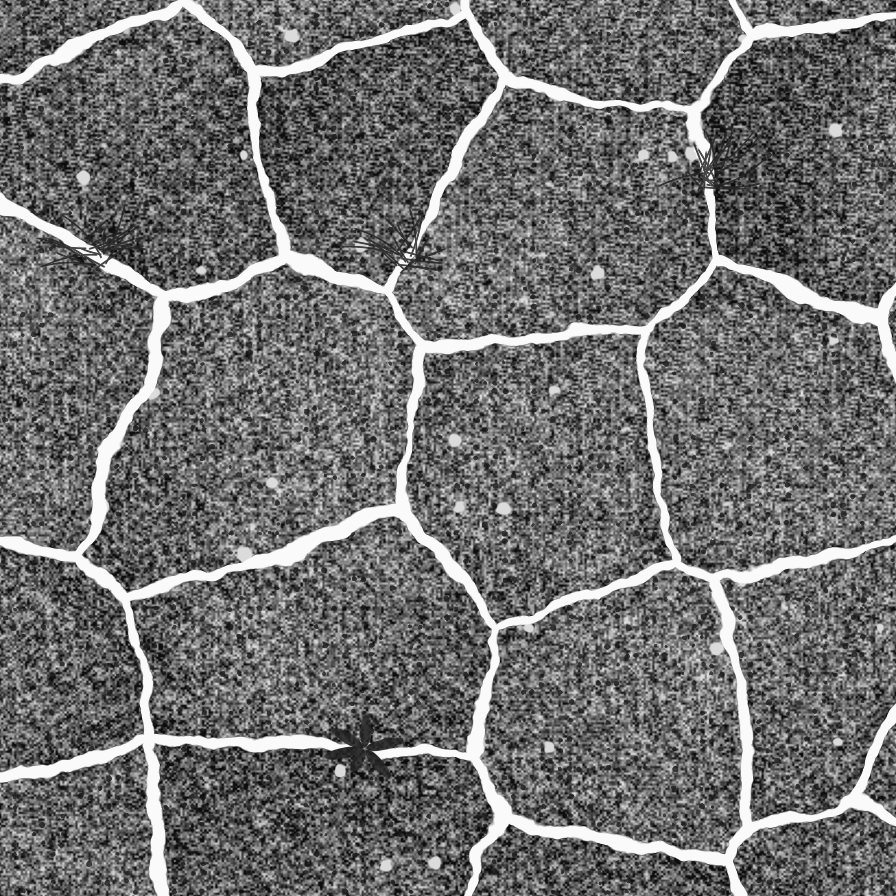
Reproduce this texture procedurally as a three.js fragment shader.

```glsl
varying vec2 vUv;

float hash(vec2 p) {
  return fract(sin(dot(p, vec2(127.1, 311.7))) * 43758.5453);
}

vec2 hash2(vec2 p) {
  return vec2(hash(p), hash(p + 57.3));
}

float noise(vec2 p) {
  vec2 i = floor(p), f = fract(p);
  f = f * f * (3.0 - 2.0 * f);
  return mix(mix(hash(i), hash(i + vec2(1.0, 0.0)), f.x),
             mix(hash(i + vec2(0.0, 1.0)), hash(i + 1.0), f.x), f.y);
}

vec2 wobble(vec2 p) {
  vec2 broad = vec2(noise(p * 12.0), noise(p * 12.0 + 40.0)) - 0.5;
  vec2 small = vec2(noise(p * 42.0 + 9.0), noise(p * 42.0 + 70.0)) - 0.5;
  return broad * 0.024 + small * 0.009;
}

// Paving cells: distance to the joint, slab tone, direction to the joint
vec4 paving(vec2 p) {
  p = p * 3.5 + vec2(4.3, 7.6);
  vec2 base = floor(p), f = fract(p), nearCell, nearest;
  float best = 9.0;
  for (int y = -1; y <= 1; y++) {
    for (int x = -1; x <= 1; x++) {
      vec2 c = vec2(float(x), float(y));
      vec2 r = c + 0.12 + 0.76 * hash2(base + c) - f;
      if (dot(r, r) < best) {
        best = dot(r, r);
        nearest = r;
        nearCell = c;
      }
    }
  }
  float edge = 9.0;
  vec2 toEdge = vec2(0.0);
  for (int y = -2; y <= 2; y++) {
    for (int x = -2; x <= 2; x++) {
      vec2 c = nearCell + vec2(float(x), float(y));
      vec2 r = c + 0.12 + 0.76 * hash2(base + c) - f;
      vec2 across = r - nearest;
      if (dot(across, across) > 0.0001) {
        float d = dot(0.5 * (r + nearest), normalize(across));
        if (d < edge) {
          edge = d;
          toEdge = normalize(across);
        }
      }
    }
  }
  return vec4(edge / 3.5, hash(base + nearCell + 13.0), toEdge);
}

// Moves a point onto the nearest joint
vec2 snapToJoint(vec2 p) {
  vec4 cell = paving(p);
  vec2 joint = p + cell.zw * cell.x;
  return joint - wobble(joint);
}

// Scattered round specks of one size per grid
float specks(vec2 p, float scale, float share) {
  vec2 id = floor(p * scale);
  vec2 offset = fract(p * scale) - 0.35 - 0.3 * hash2(id + 5.0);
  float radius = 0.16 + 0.16 * hash(id + 21.0);
  float shape = length(offset) + 0.14 * (noise(p * scale * 5.0) - 0.5);
  return step(hash(id + 33.0), share) * (1.0 - smoothstep(radius - 0.06, radius + 0.06, shape));
}

float grassTuft(vec2 p, float seed) {
  float ink = 0.0;
  if (dot(p, p) > 0.012) return ink;
  for (int i = 0; i < 20; i++) {
    vec2 rnd = hash2(vec2(float(i), seed));
    float angle = rnd.x * 3.6 - 0.3;
    vec2 along = vec2(cos(angle), sin(angle));
    vec2 q = p - (hash2(rnd * 90.0) - 0.5) * 0.03;
    float x = dot(q, along);
    float y = dot(q, vec2(-along.y, along.x)) - (rnd.y - 0.5) * 14.0 * x * x;
    float reach = 0.025 + 0.045 * rnd.y;
    float blade = 1.0 - smoothstep(0.0004, 0.0017, abs(y));
    ink = max(ink, blade * smoothstep(0.0, 0.002, x) * (1.0 - smoothstep(reach - 0.005, reach, x)));
  }
  return ink;
}

float leafRosette(vec2 p) {
  float ink = 0.0;
  for (int i = 0; i < 6; i++) {
    float angle = float(i) * 1.05 + 0.6 * hash(vec2(float(i), 4.0));
    vec2 along = vec2(cos(angle), sin(angle));
    float reach = 0.014 + 0.012 * hash(vec2(float(i), 8.0));
    vec2 q = vec2(dot(p, along) / reach - 1.0, dot(p, vec2(-along.y, along.x)) / 0.006);
    ink = max(ink, 1.0 - smoothstep(0.85, 1.1, length(q)));
  }
  return ink;
}

void main() {
  vec2 p = vUv;
  vec4 cell = paving(p + wobble(p));

  // Gritty concrete
  float fine = noise(p * 410.0) - 0.5;
  float grit = noise(p * 190.0 + 31.0) - 0.5;
  float stain = noise(p * 7.0 + 3.0) - 0.5 + 0.6 * (noise(p * 48.0) - 0.5);
  float tone = 0.41 + 0.64 * fine + 0.4 * grit + 0.12 * stain + 0.1 * (cell.y - 0.5);
  tone -= 0.05 * (1.0 - smoothstep(0.008, 0.04, cell.x));
  tone = mix(tone, 0.1, 0.8 * specks(p, 95.0, 0.2));
  tone = mix(tone, 0.88, specks(p + 0.37, 38.0, 0.012));
  tone = clamp(tone, 0.05, 0.86);

  // Pale ragged joints
  float halfWidth = mix(0.0035, 0.0085, noise(p * 10.0 + 17.0));
  float ragged = cell.x + 0.003 * (noise(p * 130.0) - 0.5) + 0.0012 * fine;
  tone = mix(tone, 0.98, 1.0 - smoothstep(halfWidth - 0.001, halfWidth + 0.001, ragged));

  // Weeds rooted in the joints
  for (int i = 0; i < 3; i++) {
    float k = float(i);
    vec2 root = snapToJoint(vec2(0.08 + 0.33 * k, 0.67 + 0.06 * k));
    tone = mix(tone, 0.14, 0.85 * grassTuft(p - root, k + 2.0));
  }
  float leaf = leafRosette(p - snapToJoint(vec2(0.41, 0.14)));
  tone = mix(tone, 0.17 + 0.12 * fine, leaf);

  gl_FragColor = vec4(vec3(tone), 1.0);
}
```
